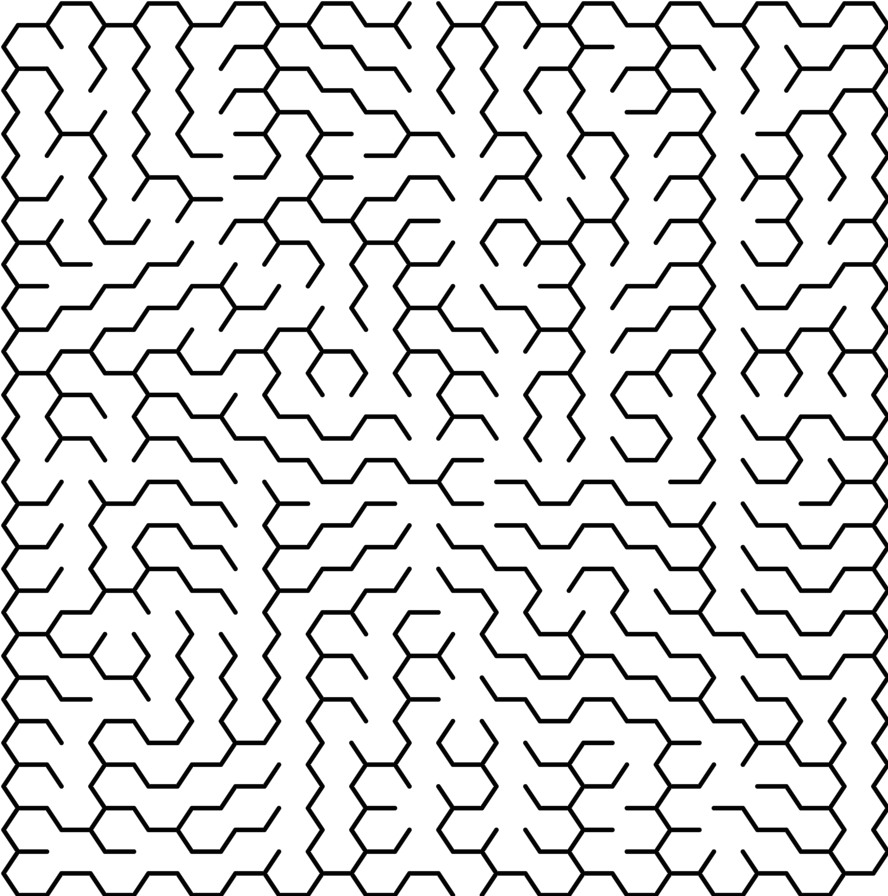
This pattern is drawn by a WebGL 2 fragment shader. Its source:

```glsl
#version 300 es
precision highp float;
precision highp int;
// A maze of black walls on white, on a 20 by 20 grid of flat-topped hexagons.
// Each cell opens one wall towards a neighbour nearer the goal, which makes a
// tree of corridors; each pixel tests the three walls at its nearest corner.

uniform vec2 u_resolution;
out vec4 fragColor;

// Integer hash to 0..1
float hash(ivec3 key) {
    uvec3 u = uvec3(key);
    uint h = u.x * 1597u ^ u.y * 51749u ^ u.z * 3571u;
    h = h * 747796u + 28913u;
    h = (h ^ (h >> 15)) * 73244u + 9176u;
    h = (h ^ (h >> 13)) * 66041u;
    h ^= h >> 16;
    return float(h & 65535u) / 65535.0;
}

// Cells are (column, twice the height), so odd columns sit half a cell higher
bool inside(ivec2 cell) {
    return cell.x >= 0 && cell.x < 20 && cell.y >= 0 && cell.y < 40;
}

// Wavy distance to the goal; it falls along every corridor
float potential(ivec2 cell) {
    vec2 p = vec2(cell) * vec2(1.0, 0.5);
    return length(p - vec2(10.3, 9.2)) + 0.55 * (sin(p.x + 1.0) + sin(p.y + 2.0));
}

// Neighbour this cell opens to, with a preference shared by nearby cells
ivec2 nextCell(ivec2 cell) {
    ivec2 best = cell;
    float bestScore = 9.0;
    float here = potential(cell);
    for (int k = 0; k < 6; k++) {
        int dx = k % 3 - 1;
        ivec2 other = cell + ivec2(dx, dx == 0 ? 2 : 1) * (k < 3 ? 1 : -1);
        if (!inside(other) || potential(other) >= here) continue;
        float score = hash(ivec3(cell / ivec2(3, 6), k + 6 * (cell.x % 2) + 20))
                    + 0.5 * hash(ivec3(cell, k + 60));
        if (score < bestScore) {
            bestScore = score;
            best = other;
        }
    }
    return best;
}

// Is there a wall between two adjacent cells?
bool hasWall(ivec2 a, ivec2 b, ivec2 nextA, ivec2 nextB) {
    bool inA = inside(a), inB = inside(b);
    if (inA && inB) return nextA != b && nextB != a;
    // The rim is closed but for a gate at the top and one at the bottom
    bool gate = a.x == b.x && a.x == (a.y > 20 ? 9 : 10);
    return inA != inB && !gate;
}

float segmentDistance(vec2 p, vec2 along) {
    return length(p - along * clamp(dot(p, along) / dot(along, along), 0.0, 1.0));
}

void main() {
    float pixel = 20.6 / u_resolution.y;
    vec2 p = gl_FragCoord.xy * pixel - vec2(0.08, 0.02);

    // Nearest hexagon corner, at the left or right end of a level wall
    vec2 corner = vec2(0.0);
    ivec2 above = ivec2(0);
    int side = 1;
    float nearest = 9.0;
    for (int i = -1; i <= 1; i++) {
        int column = int(floor(p.x)) + i;
        int odd = column & 1;
        int height = 2 * int(round(p.y - 0.5 * float(odd))) + odd;
        for (int s = -1; s <= 1; s += 2) {
            vec2 end = vec2(float(column) + 2.0 / 3.0 + float(s) / 3.0, 0.5 * float(height));
            float d = distance(p, end);
            if (d < nearest) {
                nearest = d;
                corner = end;
                above = ivec2(column, height);
                side = s;
            }
        }
    }

    // The three cells that meet there, and the walls between them
    ivec2 below = above - ivec2(0, 2);
    ivec2 beside = above + ivec2(side, -1);
    ivec2 nextAbove = nextCell(above);
    ivec2 nextBelow = nextCell(below);
    ivec2 nextBeside = nextCell(beside);
    vec2 q = (p - corner) * vec2(side, 1);
    float d = 9.0;
    if (hasWall(above, below, nextAbove, nextBelow))
        d = min(d, segmentDistance(q, vec2(-2.0 / 3.0, 0.0)));
    if (hasWall(above, beside, nextAbove, nextBeside))
        d = min(d, segmentDistance(q, vec2(1.0 / 3.0, 0.5)));
    if (hasWall(below, beside, nextBelow, nextBeside))
        d = min(d, segmentDistance(q, vec2(1.0 / 3.0, -0.5)));

    // Round-ended black strokes on white
    float ink = 1.0 - smoothstep(-0.85 * pixel, 0.85 * pixel, d - 0.052);
    fragColor = vec4(mix(vec3(1.0), vec3(0.01), ink), 1.0);
}
```
